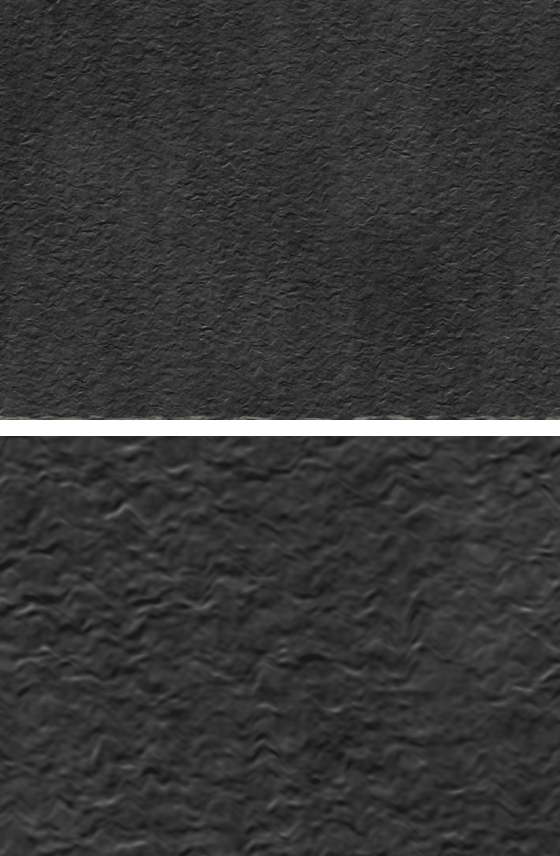
Top: the whole. Bottom: its middle third, enlarged.
A Shadertoy shader for this texture:

```glsl
float hash(vec2 p) {
    vec3 q = fract(vec3(p.xyx) * 0.1031);
    q += dot(q, q.yzx + 33.33);
    return fract((q.x + q.y) * q.z);
}

float noise(vec2 p) {
    vec2 cell = floor(p);
    vec2 f = fract(p);
    f = f * f * (3.0 - 2.0 * f);
    float low = mix(hash(cell), hash(cell + vec2(1, 0)), f.x);
    float high = mix(hash(cell + vec2(0, 1)), hash(cell + vec2(1, 1)), f.x);
    return mix(low, high, f.y);
}

float fbm(vec2 p, int octaves) {
    float sum = 0.0;
    float weight = 0.5;
    for (int i = 0; i < octaves; i++) {
        sum += weight * (noise(p) - 0.5);
        p = mat2(1.98, 0.18, -0.18, 1.98) * p + 17.3;
        weight *= 0.5;
    }
    return sum;
}

// Short, broken wrinkles, mostly horizontal
float wrinkleHeight(vec2 p) {
    float bend = noise(p * vec2(55.0, 48.0) + 5.0) - 0.5;
    float ripple = noise(p * vec2(110.0, 95.0) + 91.0) - 0.5;
    p.y += 0.013 * bend + 0.005 * ripple;
    float broad = noise(p * vec2(58.0, 105.0) + 13.0);
    float fine = noise(p * vec2(115.0, 185.0) + 47.0);
    float crumb = noise(p * vec2(190.0, 270.0) + 63.0);
    return 0.85 * broad + 0.55 * fine + 0.25 * crumb;
}

// Relief lit from above and slightly from the left
float emboss(vec2 p, vec2 lightStep) {
    return wrinkleHeight(p - lightStep) - wrinkleHeight(p + lightStep);
}

// Worn patches and faint vertical bands
float wear(vec2 p) {
    float patches = fbm(p * vec2(4.5, 3.5) + 8.0, 5);
    float bands = noise(vec2(p.x * 30.0, p.y * 3.0) + 31.0) - 0.5;
    float threads = noise(vec2(p.x * 75.0, p.y * 7.0) + 57.0) - 0.5;
    return 0.09 * patches + 0.026 * bands + 0.014 * threads;
}

// Pale broken rim along the lower edge
float rimMask(vec2 p, float width) {
    float edge = width * (0.6 + 0.8 * noise(vec2(p.x * 60.0, 3.0)));
    float gaps = smoothstep(0.2, 0.6, noise(vec2(p.x * 35.0, p.y * 120.0) + 70.0));
    return (1.0 - smoothstep(edge - 0.003, edge + 0.002, p.y)) * gaps;
}

void mainImage(out vec4 fragColor, in vec2 fragCoord) {
    vec2 p = fragCoord / iResolution.y;
    vec3 charcoal = vec3(0.203, 0.204, 0.209);
    vec3 paleRim = vec3(0.43, 0.44, 0.41);

    // Relief strength varies across the surface
    float relief = emboss(p, vec2(-0.0007, 0.0018));
    float strength = 0.7 + 0.6 * noise(p * vec2(16.0, 22.0) + 25.0);
    float shade = 0.175 * relief * strength;
    shade += 0.16 * pow(max(relief - 0.26, 0.0), 1.5);

    // Fine grain and one faint horizontal crease
    shade += 0.055 * (noise(p * vec2(200.0, 290.0)) - 0.5);
    shade += 0.045 * (noise(p * vec2(60.0, 95.0) + 39.0) - 0.5);
    shade += wear(p);
    float creaseY = 0.328 + 0.004 * (noise(vec2(p.x * 14.0, 2.0)) - 0.5);
    shade -= 0.025 * (1.0 - smoothstep(0.0, 0.003, abs(p.y - creaseY)));

    vec3 color = charcoal + max(shade, -0.11);
    vec3 rimColor = paleRim + 0.25 * (noise(p * vec2(120.0, 200.0)) - 0.5);
    color = mix(color, rimColor, 0.85 * rimMask(p, 0.009));
    fragColor = vec4(clamp(color, 0.0, 1.0), 1.0);
}
```
